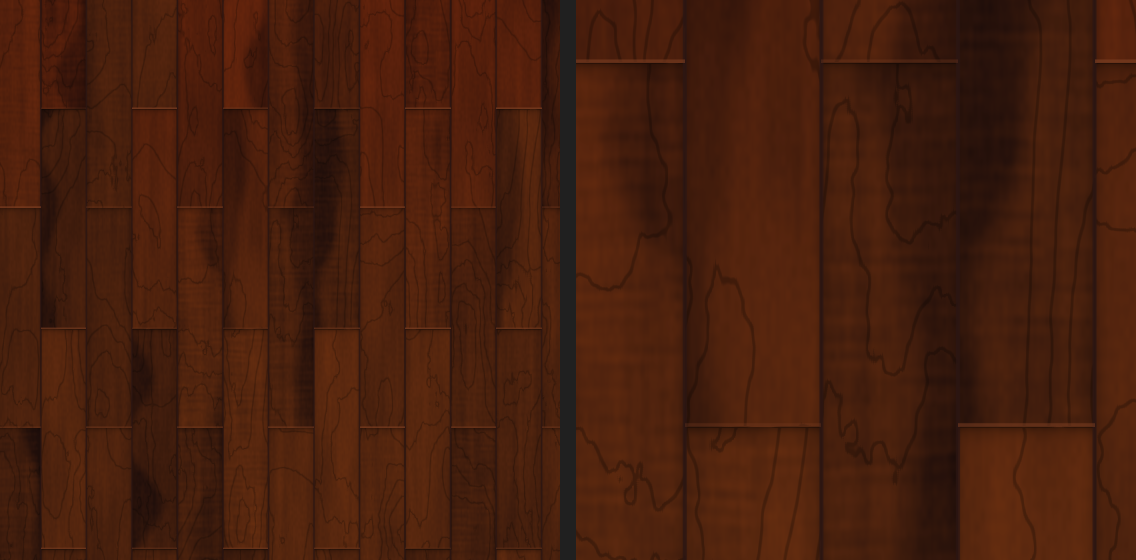
Left, the full canvas; right, a detail of the centre.
Give the GLSL for this texture, as a Shadertoy shader.

```glsl
const vec2 PLANK = vec2(0.0813, 0.393);   // width and length of one board
const vec2 ORIGIN = vec2(0.0729, 0.0195); // first seam and first joint
const float STAGGER = 0.2165;             // joint shift of every other column
const float SEAM = 0.0011;                // half width of a seam

const vec3 DARK_WOOD = vec3(0.19, 0.085, 0.045);
const vec3 LIGHT_WOOD = vec3(0.45, 0.20, 0.065);
const vec3 SEAM_COLOR = vec3(0.17, 0.085, 0.075);
const vec3 BEVEL_COLOR = vec3(0.48, 0.24, 0.13);

float hash(vec2 p) {
    return fract(sin(dot(p, vec2(127.1, 311.7))) * 43758.5453);
}

float noise(vec2 p) {
    vec2 i = floor(p), f = fract(p);
    f = f * f * (3.0 - 2.0 * f);
    return mix(mix(hash(i), hash(i + vec2(1, 0)), f.x),
               mix(hash(i + vec2(0, 1)), hash(i + vec2(1, 1)), f.x), f.y);
}

float fbm(vec2 p) {
    float sum = 0.0, amp = 0.5;
    for (int i = 0; i < 4; i++) {
        sum += amp * noise(p);
        p = p * 2.03 + 17.3;
        amp *= 0.5;
    }
    return sum;
}

// Soft line of a given half width around distance zero
float line(float dist, float halfWidth, float pixel) {
    return 1.0 - smoothstep(halfWidth - 0.7 * pixel, halfWidth + pixel, abs(dist));
}

// Thin growth rings: level curves of a stretched noise field
float growthRings(vec2 p, float pixel) {
    float warp = fbm(p * vec2(30.0, 12.0)) - 0.5;
    float field = 6.0 * noise(p * vec2(15.0, 5.0) + 0.5 * warp) + 1.2 * warp;
    float slope = max(fwidth(field) / pixel, 12.0);
    return line((fract(field) - 0.5) / slope, 0.0007, pixel);
}

// Dark heartwood with a wavy border along one side of a board
float heartwood(vec2 local, vec2 p, float side) {
    float x = mix(local.x, 1.0 - local.x, step(0.5, side));
    float border = 0.2 + 0.9 * (noise(p * vec2(5.0, 9.0)) - 0.3);
    return 1.0 - smoothstep(border - 0.2, border + 0.12, x);
}

// Brightness offset from streaks, pores and cross ripples
float grain(vec2 p, float ripple) {
    float streaks = fbm(p * vec2(95.0, 5.0)) - 0.47;
    float cloud = fbm(p * vec2(16.0, 6.0)) - 0.47;
    float pores = noise(p * vec2(330.0, 150.0)) - 0.5;
    float waves = noise(p * vec2(25.0, 190.0) + 2.0 * cloud) - 0.5;
    return 0.36 * streaks + 0.38 * cloud + 0.09 * pores + 0.16 * ripple * waves;
}

void mainImage(out vec4 fragColor, in vec2 fragCoord) {
    float pixel = 1.0 / iResolution.y;
    vec2 uv = fragCoord * pixel;

    // Board layout
    vec2 grid = uv - ORIGIN;
    float column = floor(grid.x / PLANK.x);
    grid.y -= STAGGER * mod(column, 2.0);
    vec2 id = vec2(column, floor(grid.y / PLANK.y));
    vec2 local = fract(grid / PLANK);
    vec2 p = uv + 13.0 * vec2(hash(id + 3.1), hash(id + 8.7));

    // Wood tone
    float tone = 0.20 + 0.48 * hash(id + 21.4);
    float ripple = smoothstep(0.45, 0.9, hash(id + 5.6));
    tone += grain(p, ripple);
    float figured = smoothstep(0.5, 0.85, hash(id + 12.9));
    tone -= 0.36 * figured * heartwood(local, p, hash(id + 31.2));
    vec3 color = mix(DARK_WOOD, LIGHT_WOOD, clamp(tone, -0.25, 1.1));
    float redness = smoothstep(0.25, 1.0, uv.y) * hash(id + 44.0);
    color *= mix(vec3(1.0), vec3(1.08, 0.86, 0.8), redness);
    color *= 1.0 - 0.24 * growthRings(p, pixel);

    // Shaded board edges
    vec2 toEdge = min(local, 1.0 - local) * PLANK;
    color *= 1.0 - 0.2 * exp(-toEdge.x / 0.003);
    color *= 1.0 - 0.35 * exp(-(1.0 - local.y) * PLANK.y / 0.004);

    // Long seams and bevelled end joints
    color = mix(color, SEAM_COLOR, 0.8 * line(toEdge.x, SEAM, pixel));
    float wear = 0.25 + 0.6 * hash(id + 61.5);
    float bevel = line(local.y * PLANK.y - SEAM, SEAM, pixel);
    color = mix(color, BEVEL_COLOR, wear * bevel);

    fragColor = vec4(color, 1.0);
}
```
